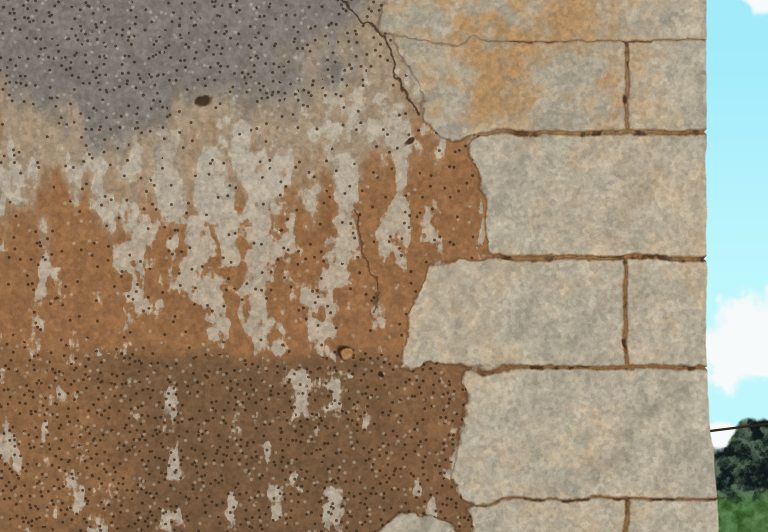
Write a WebGL 2 fragment shader that draws this texture.

```glsl
#version 300 es
precision highp float;
uniform vec2 u_resolution;
out vec4 fragColor;

const vec3 ORANGE = vec3(.575, .415, .275), BROWN = vec3(.455, .345, .245);
const vec3 PALE = vec3(.635, .56, .465), GRAY = vec3(.49, .465, .435);
const vec3 LIME = vec3(.71, .675, .61), STONE = vec3(.7, .665, .59);
const vec3 STAIN = vec3(.66, .5, .32), SHADOW = vec3(.2, .14, .09);
// Stone rows: bottom, top, left end, lean
const vec4 ROWS[6] = vec4[6](vec4(.926, 1.1, .72, 0), vec4(.754, .922, .775, -.065),
  vec4(.523, .743, .902, -.035), vec4(.313, .512, .775, .05),
  vec4(.066, .304, .872, .01), vec4(-.1, .06, .885, -.02));
const vec3 PITS[3] = vec3[3](vec3(.774, .739, .01), vec3(.383, .816, .015), vec3(.711, .295, .008));
const vec2 CRACK[4] = vec2[4](vec2(.643, 1), vec2(.724, .925), vec2(.752, .83), vec2(.786, .784));
const vec2 HAIR[4] = vec2[4](vec2(.669, .592), vec2(.682, .523), vec2(.712, .479), vec2(.709, .404));

float ramp(float a, float b, float x) {
  float t = clamp((x - a) / (b - a), 0., 1.);
  return t * t * (3. - 2. * t);
}

vec3 hash3(vec2 p) {
  vec3 q = fract(p.xyx * vec3(.1031, .103, .0973));
  q += dot(q, q.yxz + 33.33);
  return fract((q.xxy + q.yzz) * q.zyx);
}

// Cellular noise: blended value, nearest distance, nearest id
vec3 cells(vec2 p) {
  vec2 sum = vec2(0), nearest = vec2(9, 0);
  for (int k = 0; k < 9; k++) {
    vec2 cell = floor(p) + vec2(k % 3, k / 3) - 1.;
    vec3 h = hash3(cell + 50.);
    float d = length(cell + h.xy - p);
    sum += exp(-6. * d * d) * vec2(h.z, 1);
    if (d < nearest.x) nearest = vec2(d, h.z);
  }
  return vec3(sum.x / sum.y, nearest);
}

float fbm(vec2 p) {
  float sum = 0., amp = .533;
  for (int i = 0; i < 4; i++, amp *= .5) {
    sum += amp * cells(p).x;
    p = mat2(1.6, 1.2, -1.2, 1.6) * p + 11.7;
  }
  return sum;
}

float pebbles(vec2 p, float density) {
  vec3 c = cells(p);
  return ramp(.34, .13, c.y) * step(1. - density, c.z);
}

float spot(vec2 p, vec2 center, vec2 radius) { return length((p - center) / radius); }
float hole(vec2 p, vec3 pit) { return ramp(1.1, .6, spot(p, pit.xy, pit.z * vec2(1, .8))); }

float pathDistance(vec2 p, vec2 path[4]) {
  float d = 9.;
  for (int i = 0; i < 3; i++) {
    vec2 a = p - path[i], b = path[i + 1] - path[i];
    d = min(d, length(a - b * clamp(dot(a, b) / dot(b, b), 0., 1.)));
  }
  return d;
}

// Row with a leaning left end, parted by one upright joint
float course(vec2 p, vec4 row, float split) {
  float y = p.y - .5 * (row.x + row.y), tall = row.y - row.x;
  float start = row.z + row.w * clamp(y / tall, -.5, .5);
  vec2 q = vec2(start - p.x, abs(y) - .5 * tall) + .012;
  float d = length(max(q, 0.)) + min(max(q.x, q.y), 0.) - .012;
  return max(d, .005 - abs(p.x - split));
}

vec3 outdoors(vec2 p, float px) {
  float n = fbm(p * 16.) - .5, leaf = fbm(p * 65.);
  vec3 col = mix(vec3(.75, .97, .99), vec3(.63, .92, .985), ramp(.4, 1., p.y));
  float cloud = min(spot(p, vec2(1.42, .355), vec2(.12, .105)), spot(p, vec2(1.43, 1.01), vec2(.06, .04)));
  cloud = min(cloud, spot(p, vec2(1.36, .18), vec2(.08, .035)));
  col = mix(col, vec3(.965, .98, .98), ramp(1.15, .8, cloud + n * 1.3));
  // Trees and cable
  float crown = .145 + .055 * ramp(1.35, 1.41, p.x) + n * .06;
  vec3 green = mix(vec3(.06, .1, .1), vec3(.34, .42, .34), ramp(.3, .75, leaf));
  green = mix(green, vec3(.1, .24, .05) + .35 * leaf, ramp(.1, .05, p.y + n * .06));
  col = mix(col, green, ramp(.006, -.006, p.y - crown));
  return mix(col, SHADOW, ramp(.0015 + px, .001, abs(p.y - .023 - .125 * p.x)));
}

vec3 plaster(vec2 p, float b, float fine) {
  float s = fbm(p * vec2(30, 10) + 4.) - .5, x = p.x - .22;
  // Bare render, gray skim, dark base
  vec3 col = mix(ORANGE, PALE, ramp(.53, .71, p.y + b * .2 + s * .35 - .16 * ramp(.55, .8, p.x)));
  float gray = ramp(-.05, .06, p.y - .78 - .7 * x * x + b * .2 + s * .12) * ramp(.76, .68, p.x);
  float low = ramp(.36, .32, p.y + b * .06);
  float bare = ramp(.25, .08, p.x + b * .35) + .6 * ramp(.7, .85, p.x + b * .3);
  col = mix(mix(col, GRAY, gray), BROWN, low * (1. - .65 * bare));
  // Flaking limewash
  float wash = ramp(1.7, 0., spot(p, vec2(.46, .6), vec2(.25, .2)))
    + .45 * ramp(1.7, 0., spot(p, vec2(.45, .34), vec2(.35, .018)));
  float flake = s * .65 + fine * .35 + wash * .17;
  col = mix(col, LIME, .8 * ramp(.285, .355, flake) * (1. - gray));
  // Aggregate
  float grit = .12 + .3 * low + .25 * gray;
  col = mix(col, SHADOW, .7 * pebbles(p * 85., grit));
  return mix(col, LIME, .5 * pebbles(p * 75. + 31., grit * .6));
}

vec3 masonry(vec2 p, float b, float fine) {
  float relief = fbm(p * 15.) - fbm(p * 15. + vec2(.3, -.3));
  float rust = ramp(.73, .79, p.y) * ramp(1.3, 1.05, p.x);
  vec3 col = STONE * (1. + relief * .22 + b * .15);
  return mix(col, STAIN, ramp(.12, .45, b * .6 + fine * .4 + .12 * rust) * (.25 + .55 * rust));
}

void main() {
  vec2 p = gl_FragCoord.xy / u_resolution.y;
  float px = 1. / u_resolution.y, d = 9.;
  float b = fbm(p * 7.) - .5, fine = fbm(p * 42.), grain = fbm(p * 130.);
  vec2 warp = vec2(fbm(p * 13. + 3.), fbm(p * 13. + 17.)) - .5;
  vec2 q = p + warp * mix(.012, .06, ramp(1., .85, p.x)) + (fine - .5) * .008;
  // Stones and mortar
  for (int i = 0; i < 6; i++) d = min(d, course(q, ROWS[i], i % 2 == 1 ? 1.178 : 9.));
  d = min(d, (spot(q, vec2(.785, -.02), vec2(.07, .06)) - 1.) * .06);
  float joint = ramp(.88, .95, p.x) * ramp(.012, 0., abs(d - .004));
  vec3 wall = mix(plaster(p, b, fine), mix(STAIN, SHADOW, ramp(.48, .75, fine)), joint * .75);
  wall = mix(wall, SHADOW, .3 * ramp(.006, 0., abs(d - .002)));
  wall = mix(wall, masonry(p, b, fine), ramp(.0015 + px, -.0015 - px, d));
  // Cracks and holes
  vec2 c = p + warp * .035 + (fine - .5) * .01;
  float dark = max(.75 * ramp(.002 + px, 0., pathDistance(c, CRACK)), .5 * ramp(.001 + px, 0., pathDistance(c, HAIR)));
  for (int i = 0; i < 3; i++) dark = max(dark, .85 * hole(c, PITS[i]));
  wall = mix(wall, SHADOW, max(dark, hole(c, vec3(.646, .337, .018))));
  wall = mix(wall, STAIN, hole(c, vec3(.651, .334, .014)));
  wall *= 1. + (grain - .5) * .3 + (fine - .5) * .16;
  // Wall corner against the sky
  float corner = 1.328 + .023 * ramp(.33, 0., p.y) + warp.x * .01 - .004 * ramp(0., .005, d);
  fragColor = vec4(mix(wall, outdoors(p, px), ramp(-px, px, p.x - corner)), 1);
}
```
